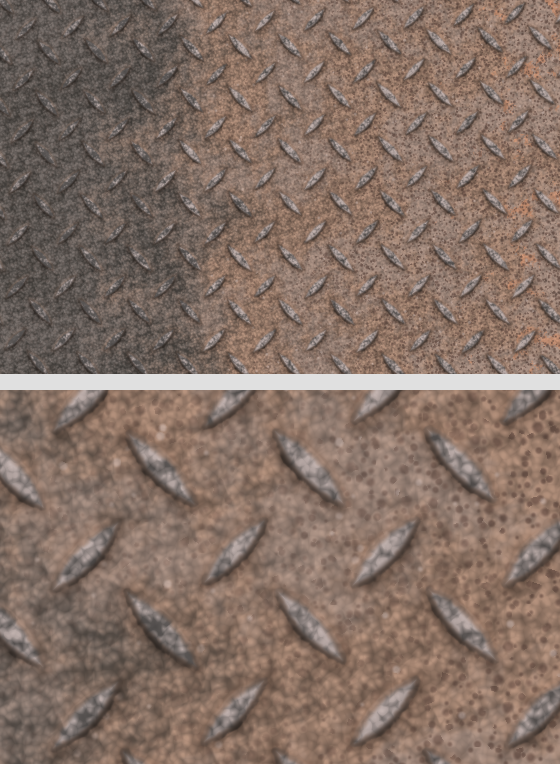
Top: the whole. Bottom: its middle third, enlarged.
Give the GLSL for this texture, as a Shadertoy shader.

```glsl
// Worn steel tread plate: alternating diagonal lugs, dark grime on the left, pitted rust on the right.

const vec2 PITCH  = vec2(0.1338, 0.1422);   // spacing of the lug lattice
const vec2 ORIGIN = vec2(0.7100, 0.5215);   // lattice point (0, 0)

const vec3 GRIME_DARK  = vec3(0.28, 0.265, 0.25);
const vec3 GRIME_LIGHT = vec3(0.43, 0.40, 0.385);
const vec3 RUST_DARK   = vec3(0.47, 0.38, 0.325);
const vec3 RUST_LIGHT  = vec3(0.65, 0.525, 0.45);
const vec3 RUST_ORANGE = vec3(0.78, 0.54, 0.41);
const vec3 PALE_FILM   = vec3(0.65, 0.585, 0.56);
const vec3 PIT_COLOR   = vec3(0.35, 0.26, 0.23);
const vec3 STEEL_DARK  = vec3(0.36, 0.345, 0.34);
const vec3 STEEL_LIGHT = vec3(0.67, 0.62, 0.61);

vec2 hash2(vec2 p) {
    vec3 q = fract(p.xyx * vec3(0.1031, 0.1030, 0.0973));
    q += dot(q, q.yzx + 33.33);
    return fract((q.xx + q.yz) * q.zy);
}

// Rotated sine octaves, each bent by the sum so far; roughly -1 to 1
float layeredSines(vec2 p, int octaves) {
    float sum = 0.0, amp = 0.5;
    for (int i = 0; i < octaves; i++) {
        p = mat2(1.6, 1.2, -1.2, 1.6) * p + 1.7;
        sum += amp * sin(p.x + 1.6 * sin(0.9 * p.y + 2.0 * sum));
        amp *= 0.7;
    }
    return sum;
}

// Cellular noise: distance to the nearest point, and that point's random value
vec2 cellular(vec2 p) {
    vec2 cell = floor(p), best = vec2(9.0, 0.0);
    for (int y = -1; y <= 1; y++)
    for (int x = -1; x <= 1; x++) {
        vec2 id = cell + vec2(x, y);
        vec2 rnd = hash2(id);
        float d = length(id + rnd - p);
        if (d < best.x) best = vec2(d, hash2(id + 71.0).x);
    }
    return best;
}

// Soft spots of random size; a share of the cells stays empty
float spots(vec2 p, float scale, float share, float radius, float px) {
    vec2 c = cellular(p * scale);
    float r = radius * (0.35 + 0.65 * c.y / share);
    float soft = 0.12 + 0.5 * px * scale;
    return step(c.y, share) * (1.0 - smoothstep(r - soft, r + soft, c.x));
}

// Canvas to lattice coordinates, undoing the slight keystone by iteration
vec2 toLattice(vec2 p) {
    vec2 g = (p - ORIGIN) / PITCH;
    for (int i = 0; i < 4; i++) {
        vec2 bend = vec2(0.00055 * g.x * g.x - 0.00098 * g.x * g.y,
                         0.00078 * g.x * g.y - 0.00055 * g.y * g.y + 0.00176 * g.x);
        g = (p - ORIGIN - bend) / PITCH;
    }
    return g;
}

// Lens along x with slightly blunted tips
float lens(vec2 p, vec2 halfSize) {
    const float BLUNT = 0.003;
    vec2 h = halfSize - BLUNT;
    float r = dot(h, h) / (2.0 * h.y);
    float tip = length(vec2(abs(p.x) - h.x, p.y));
    float arc = length(vec2(p.x, abs(p.y) + r - h.y)) - r;
    bool pastTip = abs(p.y) * h.x < (abs(p.x) - h.x) * (r - h.y);
    return (pastTip ? tip : arc) - BLUNT;
}

vec3 plateColor(vec2 p, float rust, float mottle, float grain) {
    float across = p.x / 1.5;
    vec3 grime = mix(GRIME_DARK, GRIME_LIGHT, clamp(0.55 + 0.25 * mottle + 0.6 * grain, 0.0, 1.0));
    float tone = 0.38 + 0.42 * across + 0.20 * mottle + 0.55 * grain;
    vec3 rusty = mix(RUST_DARK, RUST_LIGHT, clamp(tone, 0.0, 1.0));
    float film = smoothstep(-0.3, 0.9, layeredSines(p * 7.0 + 9.0, 6) + 0.4 * across);
    rusty = mix(rusty, PALE_FILM * (0.85 + 0.13 * across), 0.5 * film);
    float flake = layeredSines(p * 13.0 + 4.0, 6) + 4.0 * (across - 1.03);
    rusty = mix(rusty, RUST_ORANGE, 0.7 * smoothstep(0.1, 0.6, flake));
    return mix(grime, rusty, rust);
}

// Lay one family of lugs over the plate
vec3 addLugs(vec3 base, vec2 g, vec2 offset, vec2 dir, vec2 size, float rust, float grain, float px) {
    vec2 id = floor(g - offset + 0.5);
    vec2 rnd = hash2(id + 40.0 * offset + 13.0);
    vec2 v = (g - offset - id) * PITCH + (rnd - 0.5) * 0.003;
    vec2 local = vec2(dot(v, dir), dot(v, vec2(-dir.y, dir.x)));
    float d = lens(local, size * (0.95 + 0.1 * rnd.y)) + 0.0016 * grain;
    float lit = clamp(local.y / size.y, -1.0, 1.0);

    // Rusty halo and contact shadow at the foot
    float halo = exp(-max(d, 0.0) * 170.0);
    base = mix(base, mix(RUST_DARK, RUST_ORANGE, 0.25), halo * 0.4 * (0.3 + rust));
    base *= 1.0 - halo * (0.14 - 0.18 * lit);

    // Worn crown with a browner, shaded flank
    float wear = clamp(0.12 + rust * 0.55 + 0.75 * grain + 0.4 * (rnd.x - 0.5), 0.0, 1.0);
    vec3 crown = mix(STEEL_DARK, STEEL_LIGHT, wear);
    float flank = smoothstep(-0.007, -0.001, d);
    vec3 edge = mix(base, RUST_DARK, 0.4) * (0.82 + 0.2 * lit);
    crown = mix(crown, edge, flank * 0.85) * (1.0 + 0.12 * lit);
    return mix(base, crown, 0.95 * (1.0 - smoothstep(-px, px + 0.001, d)));
}

void mainImage(out vec4 fragColor, in vec2 fragCoord) {
    vec2 p = fragCoord / iResolution.xy * vec2(1.5, 1.0);
    float px = 1.0 / iResolution.y;

    // Surface fields
    float mottle = layeredSines(p * 6.0, 7);
    float grain = 0.6 * layeredSines(p * 70.0, 3) + 1.1 * (0.45 - cellular(p * 125.0).x);
    float rust = smoothstep(0.16, 0.50, p.x / 1.5 + 0.09 * mottle + 0.03 * grain);

    // Plate, then pits and pale chips
    vec3 color = plateColor(p, rust, mottle, grain);
    float pitted = rust * smoothstep(0.30, 0.80, p.x / 1.5 + 0.10 * mottle);
    float pits = max(spots(p, 75.0, 0.40, 0.36, px), spots(p + 3.7, 125.0, 0.40, 0.42, px));
    color = mix(color, PIT_COLOR, pits * (0.12 + 0.55 * pitted));
    color = mix(color, PALE_FILM * 1.15, 0.6 * rust * spots(p + 8.1, 90.0, 0.04, 0.35, px));

    // Two interleaved families of lugs, lit from the upper left
    vec2 g = toLattice(p);
    color = addLugs(color, g, vec2(0.0), vec2(0.70, 0.714), vec2(0.042, 0.0122), rust, grain, px);
    color = addLugs(color, g, vec2(0.5, 0.53), vec2(0.68, -0.733), vec2(0.047, 0.0128), rust, grain, px);

    color *= 1.0 + 0.12 * grain;
    fragColor = vec4(clamp(color, 0.0, 1.0), 1.0);
}
```
